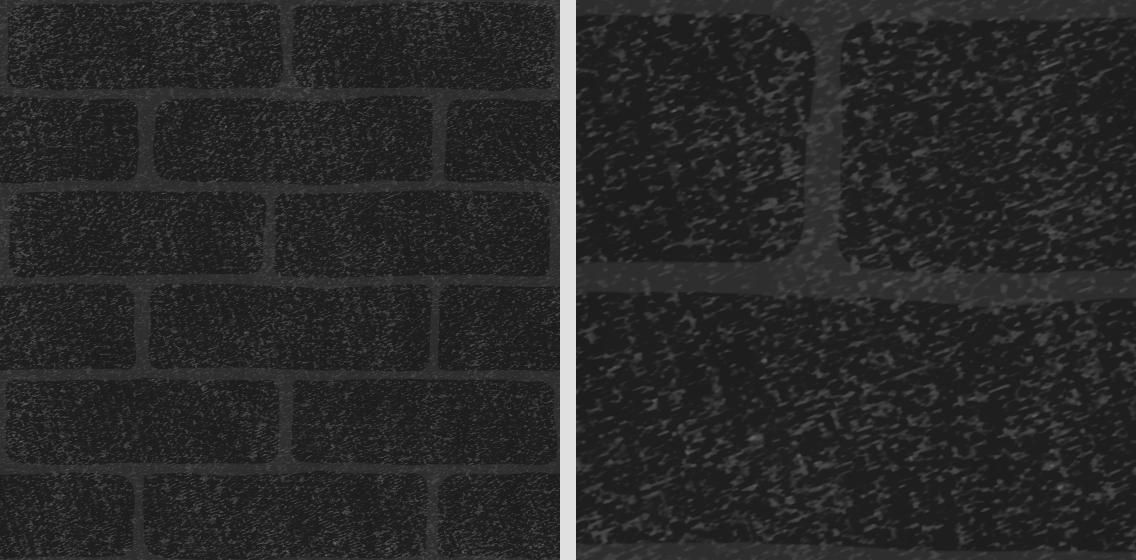
Left: the whole. Right: its middle third, enlarged.
A WebGL 2 fragment shader for this texture:

```glsl
#version 300 es
precision highp float;

#define ROW_PITCH 0.168
#define BRICK_PITCH 0.5
#define BED_GAP 0.0088
#define JOINT_MIN 0.0075
#define JOINT_MAX 0.0165
#define WOBBLE 0.008
#define SOFT_EDGE 0.001
#define GRAIN_SCALE vec2(215.0, 370.0)
#define GRAIN_GAIN 0.165
#define FLECK_GAIN 0.13
#define BRICK_COLOR vec3(0.117)
#define MORTAR_COLOR vec3(0.18)

uniform vec2 u_resolution;
out vec4 outColor;

float hash(vec2 p) {
  return fract(sin(dot(p, vec2(127.1, 311.7))) * 43758.5453);
}

float noise(vec2 p) {
  vec2 i = floor(p), f = fract(p);
  f = f * f * (3.0 - 2.0 * f);
  return mix(mix(hash(i), hash(i + vec2(1, 0)), f.x),
             mix(hash(i + vec2(0, 1)), hash(i + vec2(1, 1)), f.x), f.y);
}

// Centre of an upright joint: half-brick bond with uneven spacing
float jointX(float row, float k) {
  float odd = mod(row, 2.0);
  float sway = mod(k, 2.0) * mix(0.015 * cos(1.5708 * row) - 0.003, 0.025, odd);
  return BRICK_PITCH * (k + 0.5 * odd) + sway + odd * (0.003 - 0.0035 * (row - 3.0));
}

float jointHalfWidth(float row, float k) {
  return mix(JOINT_MIN, JOINT_MAX, hash(vec2(row, mod(k, 2.0)) + 4.3));
}

// Signed distance to the hand-cut brick around p, negative inside
float brickDistance(vec2 p) {
  vec2 bend = vec2(noise(p * 6.0 + 3.0), noise(p * vec2(7.0, 5.0) + 31.0)) - 0.5;
  p += WOBBLE * bend;
  float row = floor((p.y + 0.002) / ROW_PITCH);
  float left = -2.0, right = 3.0, brick = 0.0;
  for (float k = -2.0; k < 4.0; k++) {
    float x = jointX(row, k), gap = jointHalfWidth(row, k);
    if (x <= p.x) {
      left = x + gap;
      brick = k;
    } else {
      right = min(right, x - gap);
    }
  }
  vec2 centre = vec2(0.5 * (left + right), (row + 0.5) * ROW_PITCH - 0.002);
  vec2 halfSize = vec2(0.5 * (right - left), 0.5 * ROW_PITCH - BED_GAP);
  vec2 q = p - centre;
  vec2 corner = step(0.0, q) + 2.0 * vec2(brick, row);
  float radius = mix(0.01, 0.034, hash(corner + 0.7));
  vec2 e = abs(q) - halfSize + radius;
  float d = length(max(e, 0.0)) + min(max(e.x, e.y), 0.0) - radius;
  return d + 0.006 * (noise(p * 19.0 + 9.0) - 0.5) + 0.0015 * (noise(p * 90.0) - 0.5);
}

// Faint upright streaks and soft patches where the grit gathers
float wearDensity(vec2 p) {
  float patches = noise(p * 42.0) + noise(p * 13.0 + 5.0) - 1.0;
  float streaks = noise(vec2(p.x * 26.0, p.y * 2.0) + 17.0) - 0.5;
  float ends = smoothstep(0.88, 1.0, p.y) + 0.5 * smoothstep(0.2, 0.0, p.y);
  return 0.07 * patches + 0.09 * streaks + 0.05 * ends;
}

// Fine slanted grit with a few larger, brighter flecks
float wear(vec2 p, float density) {
  vec2 q = mat2(0.94, 0.34, -0.34, 0.94) * p * GRAIN_SCALE;
  float grit = 0.62 * noise(q) + 0.38 * noise(q * 1.7 + 7.0) + density;
  float fleck = noise(q * 0.6 + 43.0) + 0.6 * density;
  return GRAIN_GAIN * smoothstep(0.46, 0.92, grit)
       + FLECK_GAIN * smoothstep(0.87, 1.0, fleck) * smoothstep(0.35, 0.65, grit);
}

void main() {
  vec2 p = gl_FragCoord.xy / u_resolution;
  p.y = 1.0 - p.y; // rows are counted from the top
  float soft = max(SOFT_EDGE, 0.6 / u_resolution.y);
  float mortar = smoothstep(-soft, soft, brickDistance(p));
  float density = wearDensity(p);

  vec3 color = mix(BRICK_COLOR, MORTAR_COLOR, mortar);
  color += 0.06 * density;
  color += wear(p, density) * mix(1.0, 0.55, mortar);
  outColor = vec4(color, 1.0);
}
```
